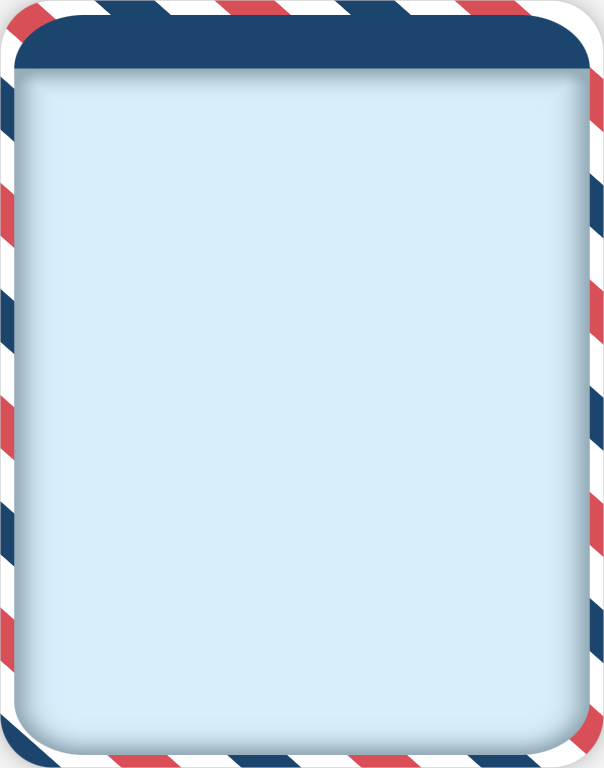
This background is drawn by a Shadertoy shader. Its source:

```glsl
// Airmail note card: diagonal striped border, blue header and a pale recessed panel.

const vec3 NAVY = vec3(0.11, 0.27, 0.43);
const vec3 RED = vec3(0.85, 0.31, 0.345);
const vec3 PAPER = vec3(1.0);
const vec3 PANEL = vec3(0.85, 0.933, 0.985);
const vec3 SHADE = vec3(0.59, 0.68, 0.73);

// Signed distance to a rounded box, negative inside.
float roundedBox(vec2 p, vec2 halfSize, float radius) {
    vec2 q = abs(p) - halfSize + radius;
    return length(max(q, 0.0)) + min(max(q.x, q.y), 0.0) - radius;
}

// Antialiased coverage of the region where d is negative.
float coverage(float d, float pixel) {
    return clamp(0.5 - d / pixel, 0.0, 1.0);
}

// Alternating navy and red diagonal bands on white paper.
vec3 airmailStripes(vec2 p, float pixel) {
    const float slope = 1.13, spacing = 0.15625;
    float t = (p.x + slope * p.y - 0.2942) / spacing + 0.25;
    float d = (abs(fract(t) - 0.5) - 0.25) * spacing / length(vec2(1.0, slope));
    vec3 ink = mod(floor(t), 2.0) < 0.5 ? NAVY : RED;
    return mix(PAPER, ink, coverage(d, pixel));
}

void mainImage(out vec4 fragColor, in vec2 fragCoord) {
    // Centred coordinates, canvas height = 1.
    vec2 p = (fragCoord - 0.5 * iResolution.xy) / iResolution.y;
    float pixel = 1.0 / iResolution.y;

    // Card with a soft shadow in the corners and a faint rim.
    vec2 cardHalf = vec2(0.5 * iResolution.x / iResolution.y, 0.5) - 0.0005;
    float card = roundedBox(p, cardHalf, 0.068);
    vec3 color = vec3(mix(0.97, 0.84, exp(-max(card, 0.0) * 70.0)));
    color = mix(color, airmailStripes(p, pixel), coverage(card, pixel));
    color = mix(color, vec3(0.72), 0.35 * coverage(abs(card) - 0.0006, pixel));

    // Stretching y turns round corners into wide elliptical ones.
    vec2 stretch = vec2(1.0, 1.3);
    vec2 panelPos = (p - vec2(0.0, -0.0013)) * stretch;
    float panel = roundedBox(panelPos, vec2(0.3747, 0.4818) * stretch, 0.091);

    // Inner shadow below the header.
    vec2 recessPos = (p - vec2(0.0, -0.0362)) * stretch;
    float radius = p.y > 0.0 ? 0.035 : 0.091;
    float depth = max(-roundedBox(recessPos, vec2(0.3747, 0.447) * stretch, radius), 0.0);
    vec3 fill = mix(PANEL, SHADE, exp(-pow(depth / 0.024, 1.6)));

    // Header band, clipped to the panel outline.
    fill = mix(fill, NAVY, coverage(0.4108 - p.y, pixel));
    color = mix(color, fill, coverage(panel, max(fwidth(panel), pixel)));

    fragColor = vec4(color, 1.0);
}
```
